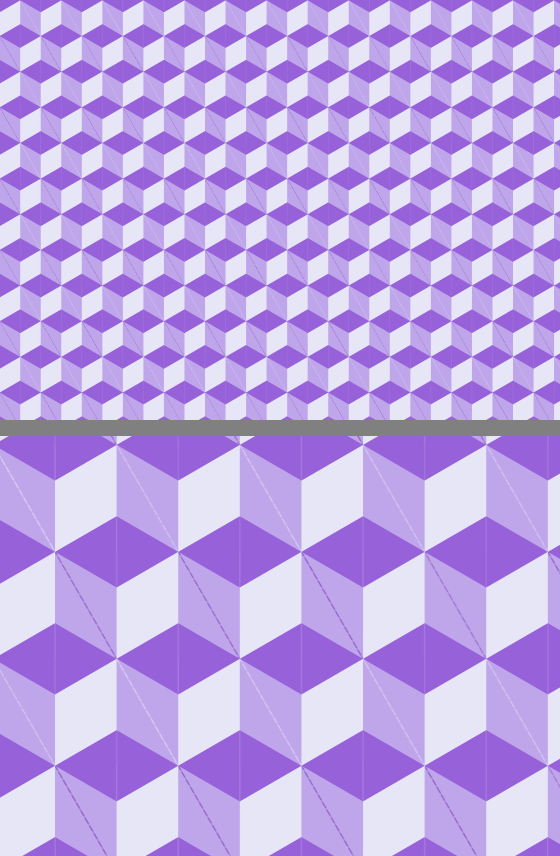
Top: the whole. Bottom: its middle third, enlarged.
Give the GLSL for this pattern, as a WebGL 2 fragment shader.

```glsl
#version 300 es
precision highp float;
// Tumbling blocks: staggered rows of isometric cubes, each with a dark top
// diamond, a mid left face and a pale right face. Every row is folded into one
// cell; faces come from signed distances, with hairline seams drawn on top.

#define CUBE_WIDTH 0.09778            // in canvas heights
#define ROW_HEIGHT 0.08488            // in canvas heights
#define ORIGIN vec2(0.5370, 0.5747)   // centre of one top diamond
#define SEAM_WIDTH 0.0012
#define SEAM_DARK 0.42                // diagonal strength on even rows
#define SEAM_LIGHT 0.30               // diagonal strength on odd rows
#define TOP_SEAM 0.14
#define DASHES 14.0                   // breaks along a diagonal

uniform vec2 u_resolution;
out vec4 fragColor;

const vec3 TOP_COLOR = vec3(0.59, 0.38, 0.85);
const vec3 LEFT_COLOR = vec3(0.75, 0.65, 0.92);
const vec3 RIGHT_COLOR = vec3(0.90, 0.90, 0.97);

float hash(vec2 p) {
    p = fract(p * vec2(0.1031, 0.1173) + 0.37);
    p += dot(p, p.yx + 33.3);
    return fract((p.x + p.y) * p.x * 7.31);
}

// Coverage of the positive side of an edge
float fill(float d, float px) {
    return clamp(0.5 + d / px, 0.0, 1.0);
}

// Coverage of a thin line, kept faint when narrower than a pixel
float hairline(float d, float px) {
    return clamp((0.5 * (SEAM_WIDTH + px) - abs(d)) / px, 0.0, min(1.0, SEAM_WIDTH / px));
}

void main() {
    float px = 1.0 / u_resolution.y;
    vec2 scale = vec2(CUBE_WIDTH, ROW_HEIGHT);
    vec2 q = (gl_FragCoord.xy * px - ORIGIN) / scale;

    // Fold into one cube: x in [-0.5, 0.5], y in (-1, 0]
    float row = ceil(q.y);
    float odd = mod(row, 2.0);
    float shifted = q.x + 0.5 * odd + 0.5;
    float column = floor(shifted);
    vec2 cell = vec2(shifted - column - 0.5, q.y - row);
    float ax = abs(cell.x);

    // Side faces split at the cube's vertical edges
    float edgeX = min(ax, 0.5 - ax) * CUBE_WIDTH;
    float rightSide = fill(cell.x < 0.0 ? -edgeX : edgeX, px);

    // Diagonal seam on the left face, dark and light on alternate rows
    float slope = 2.0 * ROW_HEIGHT / CUBE_WIDTH;
    float diagonal = (cell.y + 1.0 + 2.0 * cell.x) * ROW_HEIGHT / length(vec2(1.0, slope));
    float wear = mix(0.75, 1.25, hash(vec2(column, row)));
    float dash = smoothstep(0.15, 0.4, abs(fract(cell.y * DASHES + wear) - 0.5) * 2.0);
    float seam = hairline(diagonal, px) * wear * mix(0.45, 1.0, dash);
    vec3 seamColor = mix(TOP_COLOR * 0.9, RIGHT_COLOR, odd);
    vec3 leftFace = mix(LEFT_COLOR, seamColor, seam * mix(SEAM_DARK, SEAM_LIGHT, odd) * 1.5);
    vec3 color = mix(leftFace, RIGHT_COLOR, rightSide);

    // Top diamonds lie above and below the chevron band of side faces
    float chevron = abs(cell.y - ax * 2.0 / 3.0 + 2.0 / 3.0) - 1.0 / 3.0;
    float topEdge = chevron * ROW_HEIGHT / length(vec2(1.0, slope / 3.0));
    vec3 topFace = mix(TOP_COLOR, RIGHT_COLOR, hairline(edgeX, px) * TOP_SEAM * wear);
    color = mix(color, topFace, fill(topEdge, px));

    fragColor = vec4(color, 1.0);
}
```
